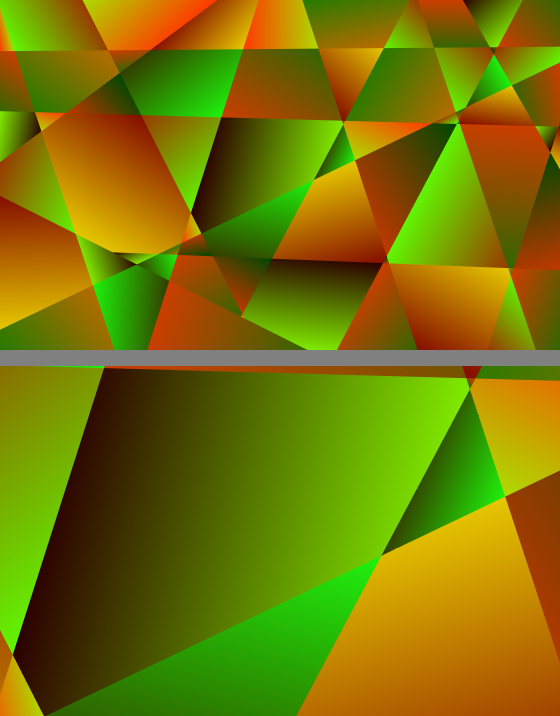
Top, the full canvas; bottom, a detail of the centre.
Write a Shadertoy shader that draws this background.

```glsl
// Shattered-glass facets in red, green and gold, cut by long straight lines.
// Each facet is the convex cell between its lines; a linear two-colour ramp
// is stretched over the exact extent of that cell.

const int LINES = 15;
const int SIDES = 19;   // the cutting lines plus the four canvas borders

vec3 edges[SIDES];      // unit normal and offset of each edge

// Four families: oblique, steep falling, steep rising, nearly level.
vec3 cuttingLine(int i) {
    int family = i / 4;
    float k = float(i % 4);
    vec2 anchor;
    float angle;
    if (family == 0) {
        anchor = vec2(0.3 + 0.13 * k * k, 0.62 - 0.33 * cos(3.1416 * k) * exp(-0.33 * k));
        angle = 0.72 - 0.65 * (k - 1.35) * (k - 1.35);
    } else if (family == 1) {
        anchor = vec2(0.16 + 0.4 * k + 0.08 * sin(4.2 * k), 0.5);
        angle = -1.2 + 0.1 * sin(2.1 * k - 0.5);
    } else if (family == 2) {
        anchor = vec2(0.58 + 0.324 * k, 0.5);
        angle = 1.06 + 0.09 * (k - 1.5) * (k - 1.5);
    } else {
        anchor = vec2(0.8, 0.26 + 0.3 * k + 0.1 * sin(1.57 * k));
        angle = -0.04 + 0.012 * k * k;
    }
    vec2 normal = vec2(-sin(angle), cos(angle));
    return vec3(normal, dot(normal, anchor));
}

void buildEdges(float width) {
    for (int i = 0; i < LINES; i++) edges[i] = cuttingLine(i);
    edges[LINES] = vec3(1.0, 0.0, 0.0);
    edges[LINES + 1] = vec3(0.0, 1.0, 0.0);
    edges[LINES + 2] = vec3(-1.0, 0.0, -width);
    edges[LINES + 3] = vec3(0.0, -1.0, -1.0);
}

// Red and green at both ends of the ramp.
vec4 rampEnds(int tone) {
    vec4 ramps[8] = vec4[8](
        vec4(1.00, 0.22, 0.68, 0.86), vec4(0.00, 0.28, 0.75, 0.22),
        vec4(0.17, 0.00, 0.50, 0.92), vec4(0.20, 0.24, 0.12, 0.95),
        vec4(0.52, 0.05, 0.90, 0.78), vec4(0.72, 0.42, 0.15, 0.48),
        vec4(0.60, 0.22, 0.38, 0.97), vec4(0.80, 0.24, 0.20, 0.40));
    return ramps[tone % 8];
}

// Colour of the facet around p; nearest gets the closest line's normal and distance.
vec3 facetColour(vec2 p, out vec3 nearest) {
    float side[SIDES];
    uint id = 1u;
    int tone = 0;
    nearest = vec3(0.0, 0.0, 9.0);

    // Find the cell; some lines stop at the first one.
    for (int i = 0; i < SIDES; i++) {
        float d = dot(edges[i].xy, p) - edges[i].z;
        side[i] = (i >= LINES || d > 0.0) ? 1.0 : -1.0;
        if (i >= LINES) continue;
        if (side[0] < 0.0 && (i % 4 == 1 || i / 4 == 3)) {
            side[i] = 0.0;
            continue;
        }
        if (d > 0.0) {
            id |= 2u << uint(i);
            tone += 1 + (i * 3) % 7;   // never 0 mod 8, so neighbours differ
        }
        if (abs(d) < abs(nearest.z)) nearest = vec3(edges[i].xy, d);
    }

    // Pick a ramp direction from the cell number.
    id = (id ^ (id >> 7)) * 40503u;
    id = (id ^ (id >> 11)) * 30011u;
    float turn = float((id >> 8) & 1023u) / 1024.0 * 6.2832;
    vec2 axis = vec2(cos(turn), sin(turn));

    // Clip every edge to the cell and measure the cell along the ramp.
    float low = 9.0, high = -9.0;
    for (int i = 0; i < SIDES; i++) {
        if (side[i] == 0.0) continue;
        vec2 origin = edges[i].xy * edges[i].z;
        vec2 along = vec2(-edges[i].y, edges[i].x);
        float start = -9.0, end = 9.0;
        for (int j = 0; j < SIDES; j++) {
            if (j == i || side[j] == 0.0) continue;
            float slope = side[j] * dot(edges[j].xy, along);
            float gap = side[j] * (dot(edges[j].xy, origin) - edges[j].z);
            if (abs(slope) < 1e-5) { if (gap < 0.0) end = -9.0; }
            else if (slope > 0.0) start = max(start, -gap / slope);
            else end = min(end, -gap / slope);
        }
        if (start < end) {
            float a = dot(axis, origin + along * start);
            float b = dot(axis, origin + along * end);
            low = min(low, min(a, b));
            high = max(high, max(a, b));
        }
    }
    float t = clamp((dot(axis, p) - low) / max(high - low, 1e-3), 0.0, 1.0);
    vec4 ends = rampEnds(tone);
    vec2 rg = mix(ends.xy, ends.zw, t);
    return vec3(rg, 0.12 * max(rg.y - rg.x - 0.4, 0.0));
}

void mainImage(out vec4 fragColor, in vec2 fragCoord) {
    vec2 p = fragCoord / iResolution.y;
    float pixel = 1.0 / iResolution.y;
    buildEdges(iResolution.x / iResolution.y);

    vec3 nearest, unused;
    vec3 colour = facetColour(p, nearest);

    // Blend with the facet mirrored across a close edge.
    float cover = 0.5 + abs(nearest.z) / pixel;
    if (cover < 1.0) {
        vec2 mirrored = p - 2.0 * nearest.z * nearest.xy;
        colour = mix(facetColour(mirrored, unused), colour, cover);
    }
    fragColor = vec4(colour, 1.0);
}
```
